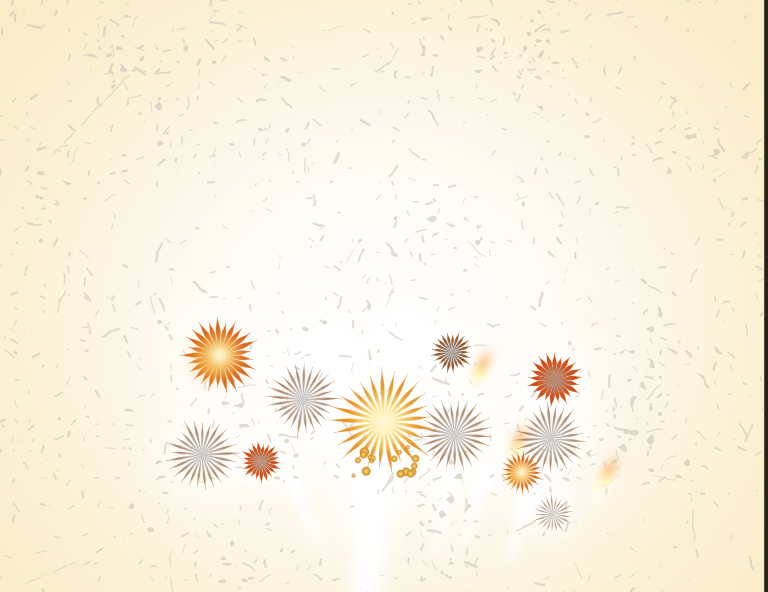
This background is drawn by a Shadertoy shader. Its source:

```glsl
// Firework bursts in silver, gold and ember over worn cream paper.
// Rays repeat by angle; scratches come from jittered cells and gradient noise;
// beams, halos and flames are soft distance falloffs.

const float TAU = 6.2831853;
const vec3 PAPER_LIGHT = vec3(0.996, 0.99, 0.975), PAPER_EDGE = vec3(0.98, 0.925, 0.775);
const vec3 SCRATCH = vec3(0.77, 0.75, 0.70), DARK_EDGE = vec3(0.16, 0.13, 0.08);

// Tones: silver, gold, amber, ember, brown
const vec3 TIPS[5] = vec3[5](vec3(0.70, 0.54, 0.41), vec3(0.90, 0.58, 0.16),
    vec3(0.86, 0.40, 0.10), vec3(0.82, 0.30, 0.08), vec3(0.58, 0.32, 0.13));
const vec3 CORES[5] = vec3[5](vec3(0.75, 0.73, 0.72), vec3(1.0, 0.88, 0.45),
    vec3(0.95, 0.70, 0.28), vec3(0.72, 0.52, 0.42), vec3(0.60, 0.56, 0.53));
const float FILLS[5] = float[5](0.033, 0.036, 0.06, 0.082, 0.062);

// Centre x, y, radius, tone
const vec4 BURSTS[11] = vec4[11](
    vec4(0.371, 0.400, 0.066, 2), vec4(0.512, 0.325, 0.062, 0), vec4(0.768, 0.266, 0.062, 0),
    vec4(0.648, 0.288, 0.092, 1), vec4(0.763, 0.405, 0.036, 4), vec4(0.931, 0.259, 0.063, 0),
    vec4(0.937, 0.359, 0.047, 3), vec4(0.881, 0.202, 0.037, 2), vec4(0.934, 0.131, 0.033, 0),
    vec4(0.341, 0.232, 0.063, 0), vec4(0.441, 0.220, 0.036, 3));

// Start and end points
const vec4 BEAMS[6] = vec4[6](vec4(0.63, 0.25, 0.62, -0.02), vec4(0.483, 0.21, 0.54, 0.085),
    vec4(0.76, 0.21, 0.737, 0.076), vec4(0.817, 0.195, 0.783, 0.085),
    vec4(0.898, 0.178, 0.861, 0.06), vec4(1.027, 0.195, 1.008, 0.16));
const vec4 CUTS[5] = vec4[5](vec4(0.225, 0.88, 0.09, 0.74), vec4(0.655, 0.89, 0.685, 0.935),
    vec4(0.288, 0.07, 0.29, 0), vec4(1.168, 0.16, 1.174, 0.075), vec4(0.045, 0.015, 0.127, 0.05));

float hash(vec2 p) {
    vec3 q = fract(p.xyx * 0.1031);
    q += dot(q, q.yzx + 33.33);
    return fract((q.x + q.y) * q.z);
}

float slope(vec2 cell, vec2 offset) {
    float a = TAU * hash(cell);
    return dot(vec2(cos(a), sin(a)), offset);
}

float gradientNoise(vec2 p) {
    vec2 i = floor(p), f = p - i, e = vec2(1, 0), u = f * f * (3.0 - 2.0 * f);
    return mix(mix(slope(i, f), slope(i + e, f - e), u.x),
               mix(slope(i + e.yx, f - e.yx), slope(i + 1.0, f - 1.0), u.x), u.y);
}

// Distance to a segment, and position along it
vec2 segment(vec2 p, vec2 a, vec2 b) {
    vec2 d = b - a;
    float t = clamp(dot(p - a, d) / dot(d, d), 0.0, 1.0);
    return vec2(length(p - a - d * t), t);
}

float inside(float d, float px) { return 1.0 - smoothstep(-px, px, d); }
float glow(vec2 q, float size) { return exp(-dot(q, q) / (size * size)); }

// One random stroke in each cell of a grid
float strokes(vec2 p, float scale, float density, float px) {
    vec2 cell = floor(p * scale), f = fract(p * scale) - 0.5;
    vec2 mid = 0.4 * vec2(hash(cell + 3.1), hash(cell + 17.7)) - 0.2;
    float angle = TAU * hash(cell + 41.3);
    vec2 arm = vec2(cos(angle), sin(angle)) * mix(0.05, 0.26, hash(cell + 58.9));
    float d = segment(f, mid - arm, mid + arm).x / scale - mix(0.0005, 0.002, hash(cell + 73.0));
    return step(hash(cell + 91.7), density) * inside(d, px);
}

float wear(vec2 p, float px) {
    float cluster = gradientNoise(p * 6.0 + 4.0);
    vec2 rough = p + 0.004 * vec2(gradientNoise(p * 60.0), gradientNoise(p * 60.0 + 31.0));
    float marks = smoothstep(0.51, 0.62, gradientNoise(rough * vec2(65, 80)) + 0.5 * cluster);
    for (float i = 0.0; i < 3.0; i++)
        marks = max(marks, strokes(rough + i * 5.3, 13.0 * pow(1.8, i), 0.27 + 0.4 * cluster, px));
    float broken = smoothstep(-0.25, 0.1, gradientNoise(p * 45.0));
    for (int i = 0; i < 5; i++)
        marks = max(marks, broken * inside(segment(rough, CUTS[i].xy, CUTS[i].zw).x - 0.001, px));
    return marks;
}

// Tapered rays: colour in rgb, coverage in a
vec4 burst(vec2 q, float radius, int tone, float seed, float px) {
    float r = length(q) / radius, rays = radius > 0.05 ? 25.0 : 21.0;
    float turn = atan(q.y, q.x) / TAU * rays + seed * 0.37;
    float reach = mix(0.82, 1.05, hash(vec2(mod(floor(turn), rays), seed)));
    float side = abs(fract(turn) - 0.5) * TAU / rays * r;
    float width = FILLS[tone] * min(1.0, 0.25 + 1.3 * r) * (1.0 - smoothstep(0.6, 1.0, r / reach));
    float cover = inside(side - width, px / radius) * step(r, reach);
    return vec4(mix(CORES[tone], TIPS[tone], smoothstep(0.15, 0.75, r)), cover);
}

void mainImage(out vec4 fragColor, in vec2 fragCoord) {
    vec2 p = fragCoord / iResolution.y;
    float px = 0.8 / iResolution.y;

    // Paper, beams and halos, then wear
    float fade = length((p - vec2(0.65, 0.45)) * vec2(1.0, 1.1));
    vec3 color = mix(PAPER_LIGHT, PAPER_EDGE, smoothstep(0.12, 0.92, fade));
    float light = glow(p - vec2(0.55, 0.415), 0.06) + glow(p - vec2(0.68, 0.44), 0.06);
    for (int i = 0; i < 6; i++) {
        vec2 s = segment(p, BEAMS[i].xy, BEAMS[i].zw);
        float width = i == 0 ? mix(0.055, 0.025, s.y) : 0.016;
        light += glow(vec2(s.x, 0), width) * (i == 0 ? 1.0 : 1.0 - 0.6 * s.y);
    }
    float grain = 0.9 + 0.5 * gradientNoise(p * 110.0);
    for (int i = 0; i < 11; i++) light += grain * glow(p - BURSTS[i].xy, BURSTS[i].z * 1.2);
    color = mix(color, vec3(1), clamp(light, 0.0, 1.0));
    color = mix(color, SCRATCH, 0.55 * wear(p, px));

    // Small flames
    for (float i = 0.0; i < 3.0; i++) {
        vec2 q = p - (i == 0.0 ? vec2(0.814, 0.38) : vec2(1.178 - 0.151 * i, 0.146 + 0.054 * i));
        q = vec2(q.x - 0.35 * q.y, q.y * 0.6);
        vec3 flame = mix(vec3(1, 0.95, 0.62), vec3(0.98, 0.76, 0.52), smoothstep(-0.012, 0.008, q.y));
        color = mix(color, flame, 0.85 * glow(q, 0.014));
    }

    // Bursts with bright hearts
    for (int i = 0; i < 11; i++) {
        vec4 b = BURSTS[i], rays = burst(p - b.xy, b.z, int(b.w), float(i), px);
        vec2 q = (p - b.xy) / b.z;
        color = mix(color, rays.rgb, rays.a);
        if (b.w == 2.0) color = mix(color, CORES[2], 0.75 * glow(q + vec2(0.2, 0.15), 0.42));
        if (b.w == 1.0 || b.w == 2.0) color = mix(color, vec3(1, 0.98, 0.86), 0.9 * glow(q, 0.28));
    }

    // Gold sparks
    for (float i = 0.0; i < 18.0; i++) {
        vec2 jitter = vec2(hash(vec2(i, 2)), hash(vec2(i, 9))) - 0.5;
        float size = mix(0.003, 0.008, hash(vec2(i, 5)));
        float d = length(p - vec2(0.608 + 0.072 * mod(i, 2.0), 0.22) - jitter * vec2(0.045, 0.05));
        color = mix(color, mix(CORES[1], TIPS[1] * 0.9, d / size), inside(d - size, px));
    }
    color = mix(DARK_EDGE, color, inside(p.x - 0.995 * iResolution.x / iResolution.y, px));
    fragColor = vec4(color, 1);
}
```
